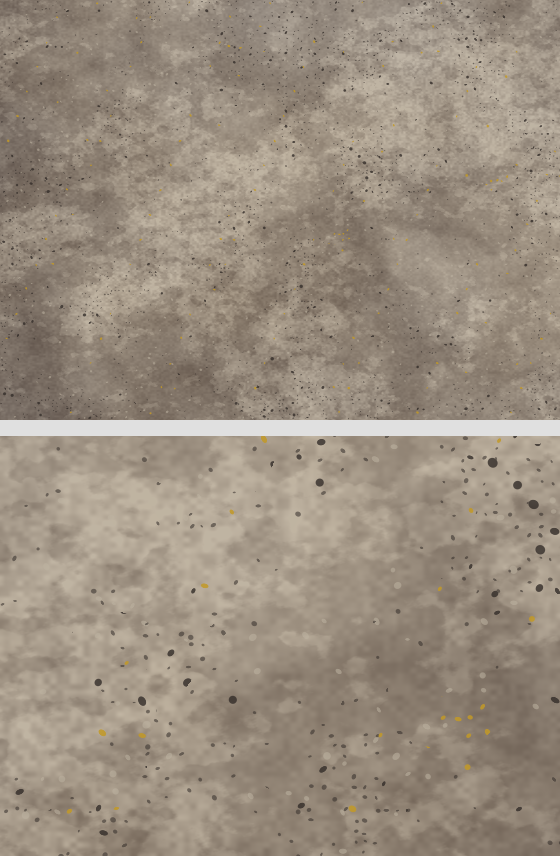
Top: the whole. Bottom: its middle third, enlarged.
Reproduce this texture procedurally as a Shadertoy shader.

```glsl
// Weathered concrete: cloudy grey-brown stains, pale broken crust and fine grit.
// Fractal value noise sets the tone; jittered cell grids scatter dark pits,
// pale chips and a few clusters of yellow flecks.

const vec3 DARK_STONE  = vec3(0.455, 0.405, 0.362);
const vec3 PALE_STONE  = vec3(0.680, 0.635, 0.575);
const vec3 PIT_COLOR   = vec3(0.200, 0.175, 0.160);
const vec3 CHIP_COLOR  = vec3(0.740, 0.700, 0.630);
const vec3 FLECK_COLOR = vec3(0.760, 0.600, 0.150);
const vec3 WARM_SHIFT  = vec3(0.020, 0.000, -0.035);

const float BASE_TONE     = 0.42;
const float CLOUD_SCALE   = 3.6;
const float CLOUD_AMOUNT  = 1.35;
const float MOTTLE_SCALE  = 17.0;
const float MOTTLE_AMOUNT = 0.75;
const float CRUST_SCALE   = 48.0;
const float CRUST_AMOUNT  = 0.30;
const float GRIT_SCALE    = 210.0;
const float GRIT_AMOUNT   = 0.50;

float hash(vec2 p) {
    return fract(sin(dot(p, vec2(127.1, 311.7))) * 43758.5453);
}

float noise(vec2 p) {
    vec2 cell = floor(p), f = fract(p);
    f = f * f * (3.0 - 2.0 * f);
    float low  = mix(hash(cell), hash(cell + vec2(1, 0)), f.x);
    float high = mix(hash(cell + vec2(0, 1)), hash(cell + vec2(1, 1)), f.x);
    return mix(low, high, f.y);
}

float fbm(vec2 p) {
    float sum = 0.0, weight = 0.5;
    for (int i = 0; i < 5; i++) {
        sum += weight * noise(p);
        p = mat2(1.6, 1.2, -1.2, 1.6) * p + 7.3;
        weight *= 0.5;
    }
    return sum / 0.97;
}

// One jittered, turned ellipse per cell; density is the share of filled cells.
float specks(vec2 p, float cells, float density, float radius, float seed) {
    vec2 q = p * cells + seed;
    vec2 id = floor(q);
    vec2 jitter = vec2(hash(id + seed), hash(id + seed + 19.7)) - 0.5;
    vec2 d = fract(q) - 0.5 - 0.45 * jitter;
    float turn = 2.4 * (hash(id + 5.1) - 0.5);
    d = mat2(cos(turn), -sin(turn), sin(turn), cos(turn)) * d;
    d.y *= 1.0 + 0.9 * hash(id + 8.9);
    float size = radius * mix(0.45, 1.0, hash(id + 3.3));
    float soft = 0.7 * cells / iResolution.y;
    float shape = 1.0 - smoothstep(-soft, soft, length(d) - size);
    return shape * step(hash(id + seed + 41.3), density);
}

void mainImage(out vec4 fragColor, in vec2 fragCoord) {
    vec2 p = fragCoord / iResolution.y;

    // Broad stains with warped outlines
    vec2 warp = vec2(fbm(p * 5.0 + 11.0), fbm(p * 5.0 + 37.0)) - 0.5;
    vec2 q = p + 0.16 * warp;
    float cloud  = fbm(q * CLOUD_SCALE + 4.0) - 0.5;
    float mottle = fbm(q * MOTTLE_SCALE * vec2(0.85, 1.15) + 23.0) - 0.5;

    // Pale crust, broken up by finer noise inside its patches
    float patchArea = smoothstep(0.46, 0.68, fbm(q * 4.6 + 61.0) + 0.25 * cloud);
    float flakes = fbm(p * CRUST_SCALE * vec2(0.8, 1.2) + 9.0);
    float crust = smoothstep(0.62, 0.76, flakes + 0.30 * patchArea);

    // Fine grit, slightly stretched sideways
    float grit = 0.6 * noise(p * GRIT_SCALE * vec2(0.9, 1.1))
               + 0.4 * noise(p * GRIT_SCALE * 0.47 + 31.0) - 0.5;

    float tone = BASE_TONE + CLOUD_AMOUNT * cloud + MOTTLE_AMOUNT * mottle
               + CRUST_AMOUNT * (crust + 0.25 * patchArea)
               + GRIT_AMOUNT * grit * (0.8 + 0.6 * patchArea);
    vec3 color = mix(DARK_STONE, PALE_STONE, clamp(tone, -0.25, 1.3));
    color += WARM_SHIFT * (fbm(p * 3.1 + 83.0) - 0.5);

    // Pale chips, then dark pits gathered in and around the crust
    float chips = specks(p, 72.0, 0.07, 0.25, 13.0);
    color = mix(color, CHIP_COLOR, 0.55 * chips);
    float gather = smoothstep(0.50, 0.72, fbm(p * 7.0 + 47.0) + 0.12 * patchArea);
    float finePits  = specks(p, 115.0, 0.03 + 0.26 * gather, 0.27, 29.0);
    float largePits = specks(p, 58.0, 0.01 + 0.14 * gather, 0.25, 53.0);
    color = mix(color, PIT_COLOR, max(0.55 * finePits, 0.80 * largePits));

    // Yellow flecks: a few clusters and rare strays
    float cluster = specks(p, 3.0, 0.25, 0.12, 71.0);
    float flecks = specks(p, 85.0, 0.002 + 0.22 * cluster, 0.30, 97.0);
    color = mix(color, FLECK_COLOR, 0.85 * flecks);

    fragColor = vec4(clamp(color, 0.0, 1.0), 1.0);
}
```
